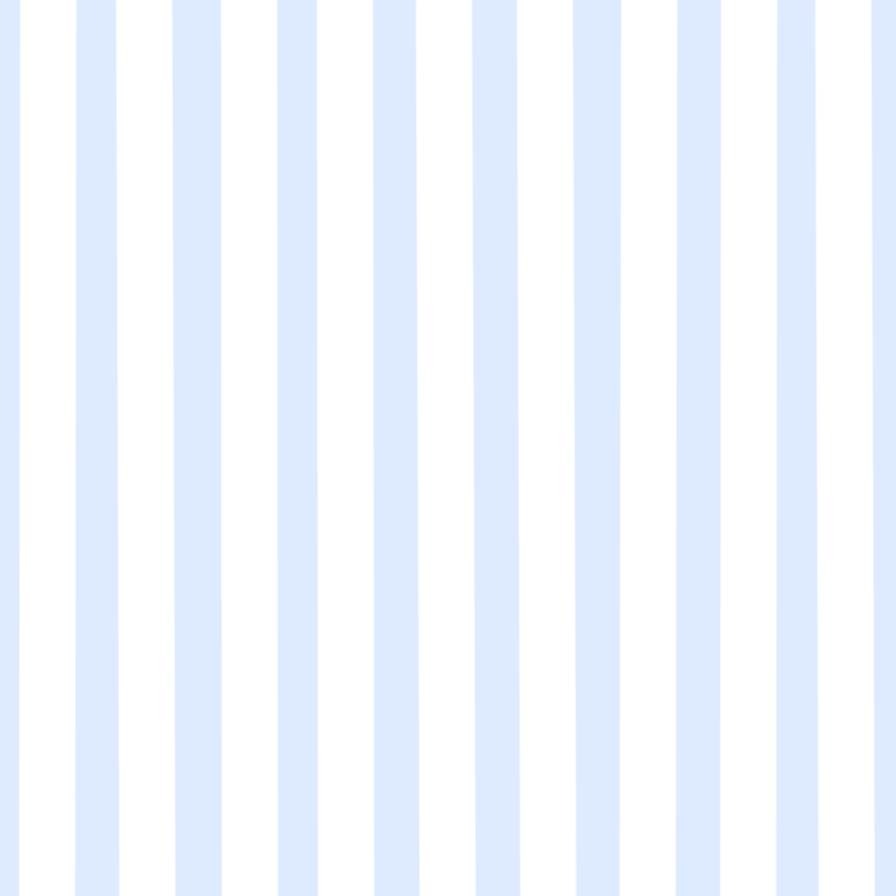
A Shadertoy shader for this pattern:

```glsl
vec2 hash2(float n) {
    vec3 p = fract(vec3(n) * vec3(0.1031, 0.1030, 0.0973));
    p += dot(p, p.yzx + 33.33);
    return fract((p.xx + p.yz) * p.zy);
}

void mainImage(out vec4 fragColor, in vec2 fragCoord) {
    vec2 uv = fragCoord / iResolution.xy;

    // Nine white bands of equal width, each slightly shifted and tilted
    float band = floor(uv.x * 9.0);
    vec2 rnd = hash2(band + 7.0);
    float center = (band + 0.5) / 9.0 + (rnd.x - 0.5) * 0.008;
    center += (0.5 - uv.y) * mix(-0.0022, 0.0048, rnd.y);

    // Soft edges
    float edge = abs(uv.x - center) - 0.0313;
    float soft = max(1.0 / iResolution.x, 0.0016);
    float white = 1.0 - smoothstep(-soft, soft, edge);

    vec3 paleBlue = vec3(0.87, 0.918, 1.0);
    fragColor = vec4(mix(paleBlue, vec3(1.0), white), 1.0);
}
```
